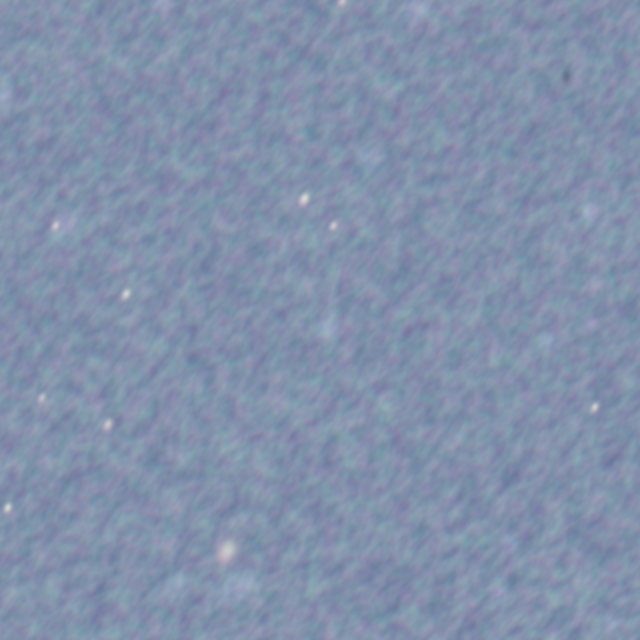
A Shadertoy shader for this texture:

```glsl
// Blurry slate-blue grain with diagonal streaks, colour fringes and a few pale glints.

const vec3  BASE_COLOR    = vec3(0.508, 0.569, 0.671);
const vec3  GRAIN_GAIN    = vec3(0.112, 0.124, 0.072);  // contrast per channel
const vec3  TINT_AXIS     = vec3(0.050, -0.034, 0.012); // pink against cyan
const vec3  GLINT_COLOR   = vec3(0.86, 0.90, 0.84);
const vec3  FRINGE_COLOR  = vec3(0.80, 0.60, 0.72);
const vec3  SPECK_COLOR   = vec3(0.33, 0.40, 0.49);
const float GRAIN_ANGLE   = 0.90;   // radians from the x axis
const float STREAK_ANGLE  = 0.50;
const float GRAIN_FREQ    = 48.0;   // grains across the canvas
const float GRAIN_STRETCH = 1.55;
const vec2  FRINGE_SHIFT  = vec2(0.0016, 0.0022);
const int   GLINT_COUNT   = 10;
const int   BLOTCH_COUNT  = 14;

vec2 hash22(vec2 p) {
    vec3 q = fract(p.xyx * vec3(0.1031, 0.1030, 0.0973));
    q += dot(q, q.yzx + 33.33);
    return fract((q.xx + q.yz) * q.zy);
}

vec2 gradientAt(vec2 cell) {
    float angle = 6.2832 * hash22(cell + 200.0).x;
    return vec2(cos(angle), sin(angle));
}

float gradientNoise(vec2 p) {
    vec2 i = floor(p), f = p - i;
    vec2 u = f * f * f * (f * (f * 6.0 - 15.0) + 10.0);
    vec2 e = vec2(0.0, 1.0);
    float low  = mix(dot(gradientAt(i), f),
                     dot(gradientAt(i + e.yx), f - e.yx), u.x);
    float high = mix(dot(gradientAt(i + e.xy), f - e.xy),
                     dot(gradientAt(i + e.yy), f - e.yy), u.x);
    return mix(low, high, u.y);
}

// Coordinates whose x axis runs along the given angle, stretched that way.
vec2 alongAxis(vec2 p, float angle, float stretch) {
    float c = cos(angle), s = sin(angle);
    return vec2((c * p.x + s * p.y) / stretch, c * p.y - s * p.x);
}

float grain(vec2 uv) {
    vec2 p = alongAxis(uv, GRAIN_ANGLE, GRAIN_STRETCH) * GRAIN_FREQ;
    vec2 q = alongAxis(uv, STREAK_ANGLE, 2.6) * GRAIN_FREQ;
    float coarseness = smoothstep(1.3, 0.2, uv.x * 0.5 + uv.y);
    float streaks = smoothstep(0.35, 0.0, uv.y) * smoothstep(0.3, 0.9, uv.x);
    float n = 0.62 * gradientNoise(p);
    n += mix(0.22, 0.42, coarseness) * gradientNoise(p * 0.53 + 17.0);
    n += 0.44 * gradientNoise(p * 1.9 + 41.0);
    n += 0.16 * gradientNoise(p * 3.7 + 73.0);
    n += (0.22 + 0.40 * streaks) * gradientNoise(q * 1.2 + 29.0);
    n += 0.20 * gradientNoise(uv * 7.0 + 5.0);
    return n;
}

// Soft round spot: 1 at the centre, fading past the radius.
float spot(vec2 offset, float radius) {
    return exp(-dot(offset, offset) / (radius * radius));
}

void mainImage(out vec4 fragColor, in vec2 fragCoord) {
    vec2 uv = fragCoord / iResolution.xy;

    // Grain, sampled with a small shift per channel
    vec3 shade = vec3(grain(uv + FRINGE_SHIFT), grain(uv), grain(uv - FRINGE_SHIFT));
    vec3 color = BASE_COLOR + GRAIN_GAIN * shade;

    // Faint pink and cyan patches
    float tint = gradientNoise(uv * 36.0 + 90.0) + 0.6 * gradientNoise(uv * 75.0 + 11.0);
    color += TINT_AXIS * tint;

    // Pale, diffuse blotches
    for (int i = 0; i < BLOTCH_COUNT; i++) {
        vec2 center = hash22(vec2(float(i) * 3.7 + 2.0, 51.0));
        vec2 size = hash22(vec2(float(i) * 5.3 + 1.0, 87.0));
        vec2 offset = alongAxis(uv - center, STREAK_ANGLE, 1.0 + 0.7 * size.y);
        color += 0.075 * spot(offset, mix(0.010, 0.020, size.x));
    }

    // Small bright glints with a pink lower-left edge
    for (int i = 0; i < GLINT_COUNT; i++) {
        vec2 center = hash22(vec2(float(i) * 7.1 + 4.0, 23.0));
        vec2 size = hash22(vec2(float(i) * 2.9 + 6.0, 64.0));
        float radius = mix(0.005, 0.013, size.x * size.x * size.x);
        vec2 offset = alongAxis(uv - center, 1.1, 1.35);
        vec2 fringe = alongAxis(uv - center + radius * vec2(0.5, 0.8), 1.1, 1.2);
        color = mix(color, FRINGE_COLOR, 0.55 * spot(fringe, radius));
        color = mix(color, GLINT_COLOR, mix(0.45, 0.9, size.y) * spot(offset, radius));
    }

    // One dark speck
    vec2 speck = alongAxis(uv - vec2(0.885, 0.88), 1.6, 1.5);
    color = mix(color, SPECK_COLOR, 0.7 * spot(speck, 0.008));

    fragColor = vec4(clamp(color, 0.0, 1.0), 1.0);
}
```
